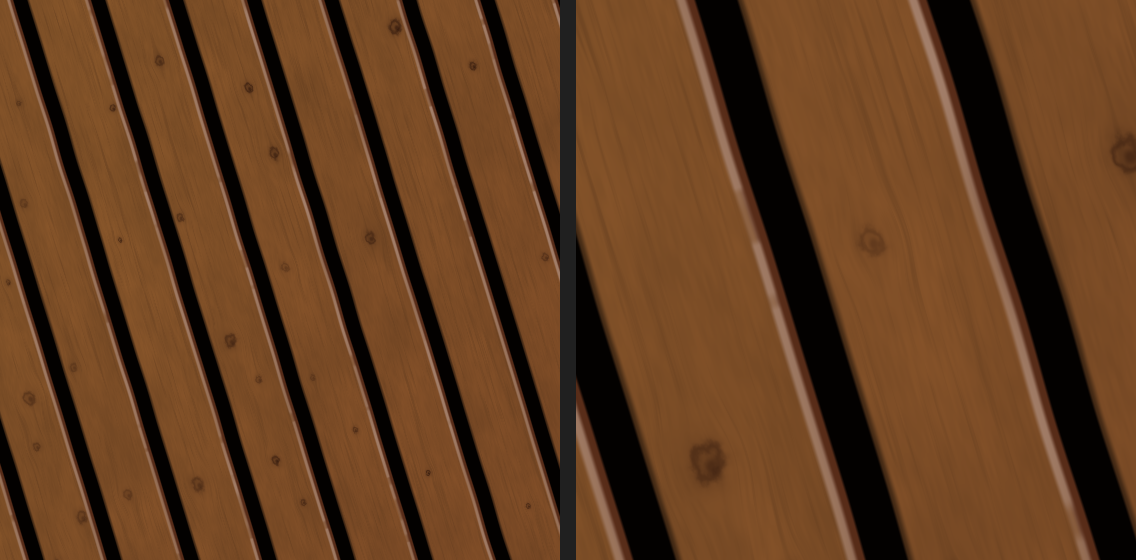
Left, the full canvas; right, a detail of the centre.
Write a WebGL 2 fragment shader that draws this texture.

```glsl
#version 300 es
precision highp float;
// Slanted brown timber slats separated by black gaps, each with a pale worn edge.
// The canvas is turned into across/along slat coordinates; grain, knots and
// wear come from hashed value noise that differs for every slat.
uniform vec2 u_resolution;
out vec4 outColor;

const float SLANT = 0.306;      // sideways drift per unit of height
const float PITCH = 0.1328;     // slat spacing, measured across the slats
const float FIRST_GAP = 0.0622;
const float GAP_HALF = 0.0122;
const float KNOT_CELL = 0.105;  // length of slat that may hold one knot

const vec3 WOOD = vec3(0.50, 0.32, 0.155);
const vec3 WOOD_RED = vec3(0.475, 0.285, 0.145);
const vec3 GRAIN = vec3(0.39, 0.24, 0.12);
const vec3 KNOT = vec3(0.20, 0.10, 0.05);
const vec3 RIM = vec3(0.33, 0.16, 0.09);
const vec3 PALE = vec3(0.64, 0.50, 0.42);
const vec3 GAP = vec3(0.012, 0.002, 0.0);

float hash(vec2 p) {
  vec3 q = fract(vec3(p.xyx) * 0.1031);
  q += dot(q, q.yzx + 33.33);
  return fract((q.x + q.y) * q.z);
}

float noise(vec2 p) {
  vec2 i = floor(p), f = fract(p);
  f = f * f * (3.0 - 2.0 * f);
  float low = mix(hash(i), hash(i + vec2(1, 0)), f.x);
  float high = mix(hash(i + vec2(0, 1)), hash(i + vec2(1, 1)), f.x);
  return mix(low, high, f.y);
}

float fbm(vec2 p) {
  float sum = 0.0, weight = 0.5;
  for (int i = 0; i < 4; i++) {
    sum += weight * noise(p);
    p = p * 2.03 + 17.0;
    weight *= 0.5;
  }
  return sum;
}

// Soft-edged band of the given half width around zero
float band(float d, float halfWidth, float soft) {
  return 1.0 - smoothstep(halfWidth - soft, halfWidth + soft, abs(d));
}

// x: darkness of nearby knots, y: sideways push they give to the grain
vec2 knots(vec2 slat, float id, float density) {
  vec2 result = vec2(0.0);
  float cell = floor(slat.y / KNOT_CELL);
  for (float k = -1.0; k <= 1.0; k++) {
    vec2 key = vec2(id + 40.0, cell + k + 60.0);
    if (hash(key + 7.3) > density) continue;
    vec2 center = vec2(mix(-0.043, 0.037, hash(key + 1.7)),
                       (cell + k + mix(0.2, 0.8, hash(key + 4.1))) * KNOT_CELL);
    float size = mix(0.005, 0.014, pow(hash(key + 9.9), 1.5));
    vec2 offset = (slat - center) / (size * vec2(0.9, 1.15));
    float d = length(offset) + 0.7 * (fbm(offset * 1.6 + key) - 0.47);
    float halo = exp(-d * d * 0.8);
    float ring = exp(-pow((d - 0.68) * 4.5, 2.0));
    float core = 1.0 - smoothstep(0.1, 0.5, length(offset - vec2(0.15, -0.2)));
    float strength = mix(0.45, 1.0, hash(key + 2.6));
    result.x += strength * (0.35 * halo + 0.45 * ring + 0.45 * core);
    result.y += size * offset.x * exp(-dot(offset, offset) * 0.22);
  }
  return result;
}

vec3 woodColor(vec2 slat, float id, vec2 p) {
  vec2 knot = knots(slat, id, mix(0.72, 0.25, clamp(id / 6.0, 0.0, 1.0)));
  vec2 seed = vec2(id * 13.0 + 200.0, id * 29.0 + 300.0);
  float across = slat.x - 0.6 * knot.y + 0.004 * noise(slat * vec2(8, 5) + seed);
  float fibre = fbm(vec2(across * 260.0, slat.y * 9.0) + seed);
  float fleck = noise(vec2(across * 520.0, slat.y * 70.0) + seed);
  float cloud = fbm(slat * vec2(26, 11) + seed);
  float redness = smoothstep(0.1, 1.1, p.x * 0.6 + 0.5 - p.y * 0.5) * 0.7
                + 0.3 * hash(seed);
  vec3 color = mix(WOOD, WOOD_RED, redness);
  color *= 0.92 + 0.18 * cloud + 0.05 * (fleck - 0.5);
  color = mix(color, GRAIN, 0.42 * smoothstep(0.48, 0.8, fibre));
  return mix(color, KNOT, min(knot.x, 0.9));
}

void main() {
  float unit = min(u_resolution.x, u_resolution.y);
  vec2 p = gl_FragCoord.xy / unit;
  float soft = max(0.0011, 0.8 / unit);

  // Slat coordinates: x across, y along
  vec2 along = normalize(vec2(-SLANT, 1.0));
  float across = dot(p, vec2(along.y, -along.x)) - FIRST_GAP;
  float run = dot(p, along);
  float id = floor(across / PITCH);
  float local = across - (id + 0.5) * PITCH;
  float gapId = floor(across / PITCH + 0.5);
  float gapX = across - gapId * PITCH;
  vec2 edge = vec2(gapId * 19.0 + 100.0, run);
  gapX += 0.0016 * (noise(edge * vec2(1, 14)) - 0.5);

  vec3 color = woodColor(vec2(local, run), id, p);

  // Reddish rim and pale worn edge on the left of each gap
  float wear = noise(edge * vec2(1, 9) + 5.0);
  float nick = smoothstep(0.78, 0.95, noise(edge * vec2(1, 45) + 31.0));
  color = mix(color, RIM, 0.9 * band(gapX + 0.0148, 0.0040, 0.0016));
  float shine = mix(0.62, 1.0, wear) * (1.0 - 0.55 * nick);
  color = mix(color, PALE, shine * band(gapX + 0.0199, 0.0027, 0.0013 + soft * 0.3));

  // Shaded right side, then the gap itself
  color *= 1.0 - 0.45 * band(gapX - 0.0125, 0.0027, 0.0022);
  color = mix(color, GAP, band(gapX, GAP_HALF, soft));
  outColor = vec4(color, 1.0);
}
```
